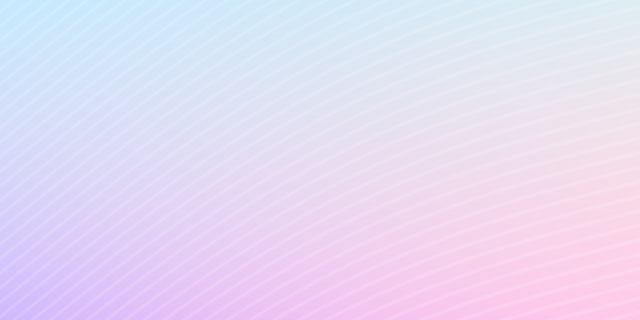
A WebGL 1 fragment shader for this background:

```glsl
precision highp float;
// Soft pastel background: a smooth 3 x 3 colour field, blue above,
// violet lower left and pink lower right, crossed by faint pale lines
// that climb to the right and flatten as they go.

uniform vec2 u_resolution;

#define LINE_COUNT 22.0     // lines per canvas height
#define LINE_HALF_WIDTH 0.13 // as a share of the spacing
#define LINE_SOFTNESS 0.14
#define LINE_OPACITY 0.15
#define LINE_SLOPE 0.53
#define LINE_BEND 0.178
#define LINE_PHASE 0.30

const float HALF_PI = 1.5707963;

// Smooth curve through three colours at t = 0, 0.5 and 1.
vec3 blendThree(vec3 start, vec3 middle, vec3 end, float t) {
  return start * (1.0 - t) * (1.0 - 2.0 * t)
       + middle * 4.0 * t * (1.0 - t)
       + end * t * (2.0 * t - 1.0);
}

// Colour field: blend along each row, then between the rows.
vec3 pastelField(vec2 uv) {
  vec3 bottom = blendThree(vec3(0.81, 0.72, 1.00),
                           vec3(0.945, 0.76, 0.95),
                           vec3(1.00, 0.785, 0.915), uv.x);
  vec3 centre = blendThree(vec3(0.835, 0.845, 0.98),
                           vec3(0.905, 0.865, 0.945),
                           vec3(0.96, 0.87, 0.915), uv.x);
  vec3 top = blendThree(vec3(0.77, 0.915, 1.00),
                        vec3(0.82, 0.915, 0.975),
                        vec3(0.87, 0.93, 0.955), uv.x);
  return blendThree(bottom, centre, top, uv.y);
}

// Coverage of the repeated curved lines; x runs 0..2 and y runs 0..1.
float curvedLines(vec2 p) {
  float rise = LINE_SLOPE * p.x + LINE_BEND * sin(HALF_PI * p.x);
  float phase = (p.y - rise) * LINE_COUNT + LINE_PHASE;
  float offset = abs(fract(phase) - 0.5);
  float edge = max(LINE_SOFTNESS, LINE_COUNT / u_resolution.y);
  return 1.0 - smoothstep(LINE_HALF_WIDTH - 0.5 * edge,
                          LINE_HALF_WIDTH + 0.5 * edge, offset);
}

void main() {
  vec2 uv = gl_FragCoord.xy / u_resolution;
  vec3 colour = pastelField(uv);
  float lines = curvedLines(vec2(uv.x * 2.0, uv.y));
  colour = mix(colour, vec3(1.0), LINE_OPACITY * lines);
  gl_FragColor = vec4(clamp(colour, 0.0, 1.0), 1.0);
}
```
